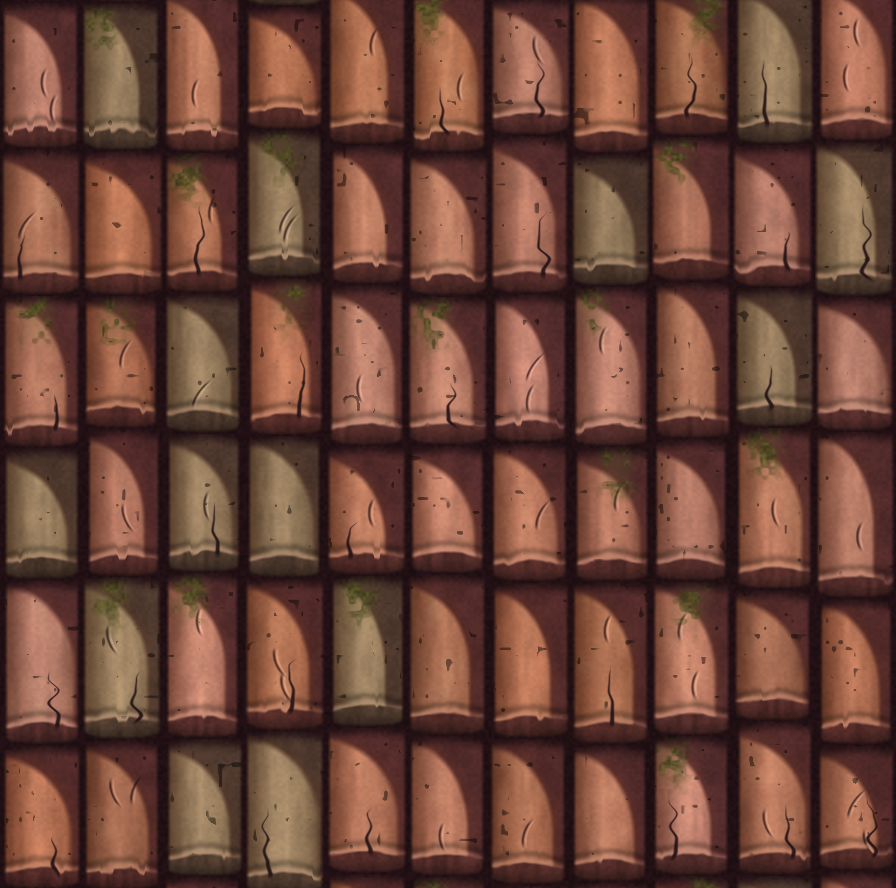
Write a Shadertoy shader that draws this texture.

```glsl
const vec2 GRID = vec2(11.0, 6.0);
const vec3 GAP = vec3(0.125, 0.06, 0.075);
const vec3 SHADE = vec3(0.31, 0.15, 0.16);
const vec3 OLIVE = vec3(0.57, 0.47, 0.35);

float hash(vec2 p) {
    vec3 q = fract(p.xyx * vec3(0.1031, 0.1030, 0.0973));
    q += dot(q, q.yzx + 33.33);
    return fract((q.x + q.y) * q.z);
}

// Value noise that wraps after a whole number of cells
float noise(vec2 p, vec2 period) {
    vec2 i = floor(p), f = fract(p);
    f = f * f * (3.0 - 2.0 * f);
    vec2 a = mod(i, period), b = mod(i + 1.0, period);
    return mix(mix(hash(a), hash(vec2(b.x, a.y)), f.x),
               mix(hash(vec2(a.x, b.y)), hash(b), f.x), f.y);
}

float wrapped(vec2 uv, vec2 cells) { return noise(uv * cells, cells); }

float tileRandom(vec2 id, float k) { return hash(mod(id, GRID) + k * vec2(17.0, 29.0) + 3.0); }

float below(float v, float edge, float soft) { return 1.0 - smoothstep(edge - soft, edge + soft, v); }

// Height of a tile's lower end, staggered and rounded at the corners
float lowerEnd(vec2 id, float x) {
    return id.y + 0.18 * tileRandom(id, 1.0) + 0.05 * x * x * x * x;
}

void mainImage(out vec4 fragColor, in vec2 fragCoord) {
    vec2 uv = fragCoord / iResolution.xy;
    vec2 p = uv * GRID + vec2(0.0, 0.05);
    vec2 id = floor(p);
    float x = 2.0 * fract(p.x) - 1.0;
    if (p.y < lowerEnd(id, x)) id.y -= 1.0;
    float h = p.y - lowerEnd(id, x);
    float d = lowerEnd(id + vec2(0.0, 1.0), x) - p.y;

    // Position across the tile: s from -1 to 1, t from 0 to 1
    float s = (x - 0.08 * (tileRandom(id, 2.0) - 0.5)) / mix(0.88, 0.98, tileRandom(id, 3.0));
    float t = 0.5 + 0.5 * s;

    float grain = wrapped(uv, vec2(300.0));
    float mottle = wrapped(uv, vec2(66.0, 48.0));
    float streak = wrapped(uv, vec2(165.0, 24.0));
    float speck = wrapped(uv, vec2(130.0));

    // Fired clay, with some tiles weathered to olive
    float weathered = step(0.84, tileRandom(id, 4.0));
    vec3 clay = mix(vec3(0.66, 0.40, 0.28), vec3(0.71, 0.47, 0.41), tileRandom(id, 5.0));
    clay = mix(clay, OLIVE, max(weathered, 0.3 * tileRandom(id, 6.0) * mottle));
    clay *= mix(0.93, 1.06, tileRandom(id, 7.0));
    float barrel = smoothstep(-0.05, 0.42, t) * below(t, 0.88, 0.26);
    vec3 lit = mix(clay * vec3(0.60, 0.52, 0.48), clay, barrel);
    lit *= 0.86 + 0.12 * streak + 0.12 * mottle + 0.08 * grain;
    lit += vec3(0.07, 0.06, 0.05) * exp(-pow(abs(t - 0.46) * 7.0, 2.0));

    // Curved shadow falling from the upper right
    float reach = mix(0.74, 0.96, tileRandom(id, 8.0));
    float shadowArc = length(vec2(t / reach, max(0.64 - d, 0.0) / mix(0.52, 0.60, tileRandom(id, 9.0))));
    float sun = below(shadowArc, 0.98, 0.05);
    vec3 shade = mix(SHADE, clay * 0.52, 0.2 + 0.5 * weathered) * (0.84 + 0.2 * mottle + 0.14 * grain);
    shade = mix(shade, clay * vec3(0.60, 0.47, 0.43), 0.5 * below(shadowArc, 1.05, 0.14));
    vec3 color = mix(shade, lit, sun);

    // Pits and short curved scratches
    color *= 1.0 - 0.45 * smoothstep(0.84, 0.93, speck) * step(0.55, mottle);
    for (float k = 0.0; k < 2.0; k++) {
        vec2 c = vec2(0.25, 0.3) + vec2(0.4, 0.45) * vec2(tileRandom(id, 20.0 + k), tileRandom(id, 23.0 + k));
        vec2 q = vec2((t - c.x) * 0.55, c.y - d);
        float bend = q.x - q.y * mix(-0.4, 0.7, tileRandom(id, 26.0 + k)) - 3.0 * q.y * q.y;
        float scratch = step(0.66, tileRandom(id, 29.0 + k)) * below(abs(q.y), 0.08, 0.03);
        color = mix(color, GAP, 0.7 * scratch * below(abs(bend), 0.008, 0.008));
        color += 0.12 * sun * scratch * below(abs(bend - 0.022), 0.006, 0.008);
    }

    // Moss and soot gathered below the overlap
    float growth = step(0.62, tileRandom(id, 10.0)) * below(d, 0.28, 0.18);
    growth *= below(abs(t - mix(0.2, 0.7, tileRandom(id, 11.0))), 0.2, 0.16);
    float tuft = smoothstep(0.5, 0.68, 0.65 * speck + 0.35 * mottle + 0.12 * growth);
    color = mix(color, mix(vec3(0.16, 0.15, 0.06), vec3(0.36, 0.38, 0.13), grain), 0.85 * growth * tuft);
    color = mix(color, vec3(0.40, 0.36, 0.20), 0.3 * growth);

    // Worn rim and the dark thickness of the front end
    float rim = 0.155 - 0.075 * s * s - 0.03 * smoothstep(0.72, 0.9, wrapped(uv, vec2(88.0, 12.0)));
    rim += 0.012 * (speck - 0.5);
    float up = h - rim;
    color *= 1.0 - 0.25 * exp(-pow(abs(up - 0.06) / 0.025, 2.0));
    vec3 worn = mix(clay * 1.14, vec3(0.74, 0.56, 0.49), 0.5);
    float wear = mix(0.35, 0.8, sun) * (0.6 + 0.4 * streak);
    color = mix(color, worn, wear * exp(-pow(abs(up - 0.016) / 0.018, 2.0)));
    vec3 front = mix(vec3(0.30, 0.145, 0.145), clay * 0.52, 0.25 + 0.5 * weathered);
    front *= (0.75 + 0.3 * streak + 0.15 * grain) * mix(0.7, 1.05, smoothstep(0.0, 0.12, h));
    color = mix(color, front, below(up, 0.0, 0.012));

    // Tapering crack that climbs from the rim
    float wobble = 0.16 * (noise(vec2(uv.y * 72.0, id.x), vec2(72.0, GRID.x)) - 0.5);
    float taper = 1.0 - max(up, 0.0) / mix(0.18, 0.5, tileRandom(id, 12.0));
    float crackDist = abs(t - mix(0.25, 0.75, tileRandom(id, 13.0)) - wobble);
    float crack = step(0.68, tileRandom(id, 14.0)) * smoothstep(0.0, 0.2, taper) * smoothstep(-0.05, 0.0, up);
    color = mix(color, GAP, 0.9 * crack * below(crackDist, 0.028 * taper, 0.016));

    // Dark seams, with contact shadow under the tile above
    float seam = below(abs(s), 0.95, 0.07) * smoothstep(0.0, 0.035, h);
    seam *= smoothstep(-0.03, 0.09, d - 0.06 * s * s);
    color = mix(GAP * (0.8 + 0.4 * grain), color, seam);
    fragColor = vec4(clamp(color, 0.0, 1.0), 1.0);
}
```
